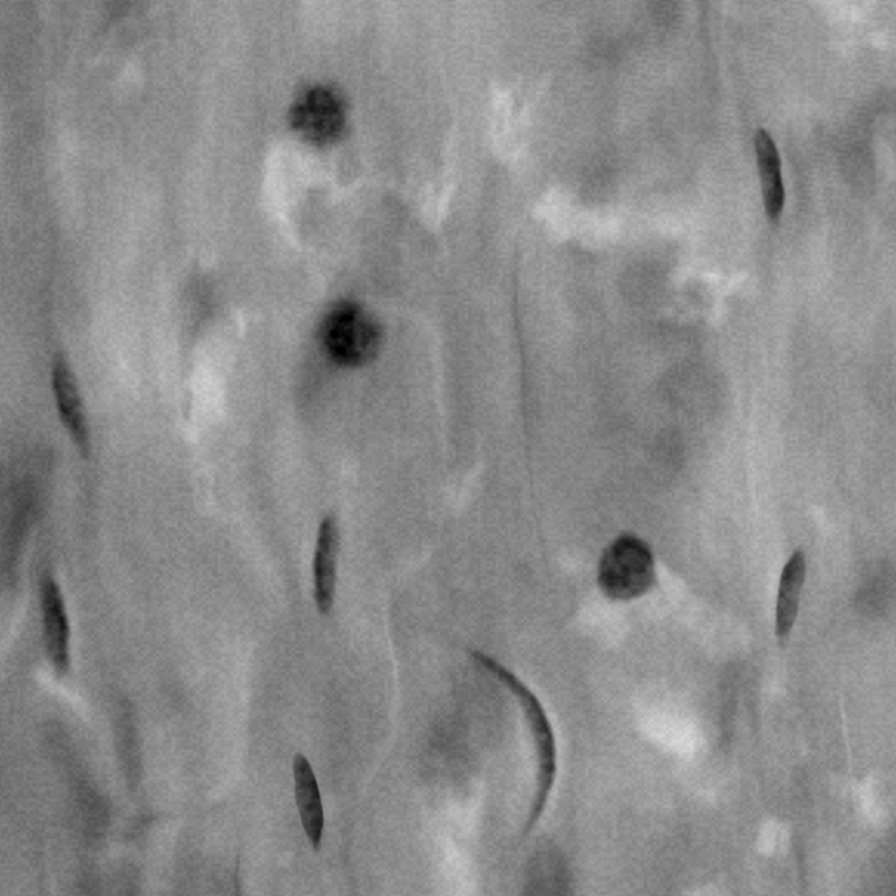
Write a WebGL 2 fragment shader that draws this texture.

```glsl
#version 300 es
precision highp float;
// Grey fibrous tissue under a microscope, with scattered dark nuclei and soft bright wisps.

#define BASE 0.556
#define BAND 0.13
#define MOTTLE 0.21
#define STREAK 0.08
#define GRAIN 0.10
#define SMUDGE 0.17
#define GLOW 0.19
#define CREASE 0.06
#define CELLS 4.0
#define CELL_RATE 0.55
#define NUCLEUS_DEPTH 0.33

uniform vec2 u_resolution;
out vec4 fragColor;

float hash(vec2 p) {
    return fract(sin(dot(p, vec2(127.1, 311.7))) * 43758.5453);
}

float noise(vec2 p) {
    vec2 i = floor(p), f = fract(p);
    f = f * f * f * (f * (f * 6.0 - 15.0) + 10.0);
    return mix(mix(hash(i), hash(i + vec2(1, 0)), f.x),
               mix(hash(i + vec2(0, 1)), hash(i + vec2(1, 1)), f.x), f.y);
}

float fbm(vec2 p) {
    float sum = 0.0, amp = 0.533;
    for (int i = 0; i < 4; i++) {
        sum += amp * noise(p);
        p = mat2(0.9, 0.44, -0.44, 0.9) * p * 2.05 + 17.3;
        amp *= 0.5;
    }
    return sum;
}

mat2 rotation(float a) {
    float c = cos(a), s = sin(a);
    return mat2(c, s, -s, c);
}

// Tone change from one nucleus: round, spindle or curved strand
float nucleus(vec2 p, vec2 id) {
    float kind = hash(id + 3.7);
    float side = hash(id + 9.1) < 0.5 ? -1.0 : 1.0;
    bool isRound = kind < 0.28;
    bool isStrand = kind > 0.72;
    vec2 size = isRound ? vec2(0.031, 0.036) : isStrand ? vec2(0.010, 0.088) : vec2(0.013, 0.052);
    float bend = isRound ? 0.0 : isStrand ? 4.5 : 1.2;

    vec2 q = rotation((hash(id + 5.3) - 0.5) * 0.5) * p;
    q.x -= side * bend * q.y * q.y;
    float e = length(q / size);
    float rough = e + 0.3 * (noise(p * 48.0 + id * 7.0) - 0.5);
    float blur = mix(0.14, 0.5, hash(id + 12.9));
    float body = 1.0 - smoothstep(1.0 - blur, 1.0 + blur, rough);

    // Mottled chromatin, and one flank fading out on the long shapes
    float shade = 0.72 + 0.5 * noise(p * 115.0 + id * 3.0);
    if (!isRound) shade *= 1.0 - 0.5 * smoothstep(-0.8, 1.0, side * q.x / size.x);
    float tone = -NUCLEUS_DEPTH * body * shade - 0.045 * exp(-0.28 * e * e);

    // Pale gap along the other flank
    if (!isRound) {
        vec2 g = vec2((q.x + side * size.x * 1.6) / 0.008, q.y / size.y);
        tone += 0.17 * hash(id + 15.1) * exp(-dot(g, g)) * (1.0 - body);
    }
    return tone;
}

float nuclei(vec2 p) {
    float tone = 0.0;
    vec2 home = floor(p * CELLS);
    for (int y = -1; y <= 1; y++) {
        for (int x = -1; x <= 1; x++) {
            vec2 id = home + vec2(x, y);
            if (hash(id + 21.4) > CELL_RATE) continue;
            vec2 jitter = vec2(hash(id + 1.3), hash(id + 2.9));
            tone += nucleus(p - (id + 0.2 + 0.6 * jitter) / CELLS, id);
        }
    }
    return tone;
}

// Thin line along the middle level of stretched noise
float ridge(vec2 p, float width) {
    return 1.0 - smoothstep(0.0, width, abs(noise(p) - 0.5));
}

void main() {
    vec2 p = gl_FragCoord.xy / min(u_resolution.x, u_resolution.y);

    // Fibres run upward and sway sideways
    vec2 sway = vec2(fbm(p * vec2(5.0, 4.0) + 31.0), fbm(p * 5.0 + 57.0)) - 0.5;
    vec2 w = p + sway * vec2(0.10, 0.14);

    float tone = BASE;
    tone += BAND * (noise(w * vec2(5.0, 1.6) + 4.0) - 0.5);
    tone += MOTTLE * (fbm(w * vec2(13.0, 7.0) + 11.0) - 0.5);
    tone += STREAK * (noise(w * vec2(38.0, 5.0) + 23.0) - 0.5);

    // Out of focus dark smudges and bright patches
    tone -= SMUDGE * smoothstep(0.56, 0.88, fbm(w * vec2(8.0, 5.0) + 71.0));
    tone += GLOW * smoothstep(0.60, 0.88, fbm(w * vec2(12.0, 9.0) + 93.0));

    // Dark creases and pale wisps, each broken into short lengths
    float patches = noise(p * vec2(9.0, 6.0) + 41.0);
    tone -= CREASE * ridge(w * vec2(9.0, 1.8) + 63.0, 0.07) * smoothstep(0.45, 0.85, patches);
    tone += CREASE * ridge(w * vec2(13.0, 4.0) + 83.0, 0.12) * smoothstep(0.55, 0.15, patches);

    tone += nuclei(p);
    tone += GRAIN * (0.65 * noise(p * 290.0) + 0.35 * noise(p * 150.0 + 7.0) - 0.5);
    fragColor = vec4(vec3(clamp(tone, 0.0, 1.0)), 1.0);
}
```
